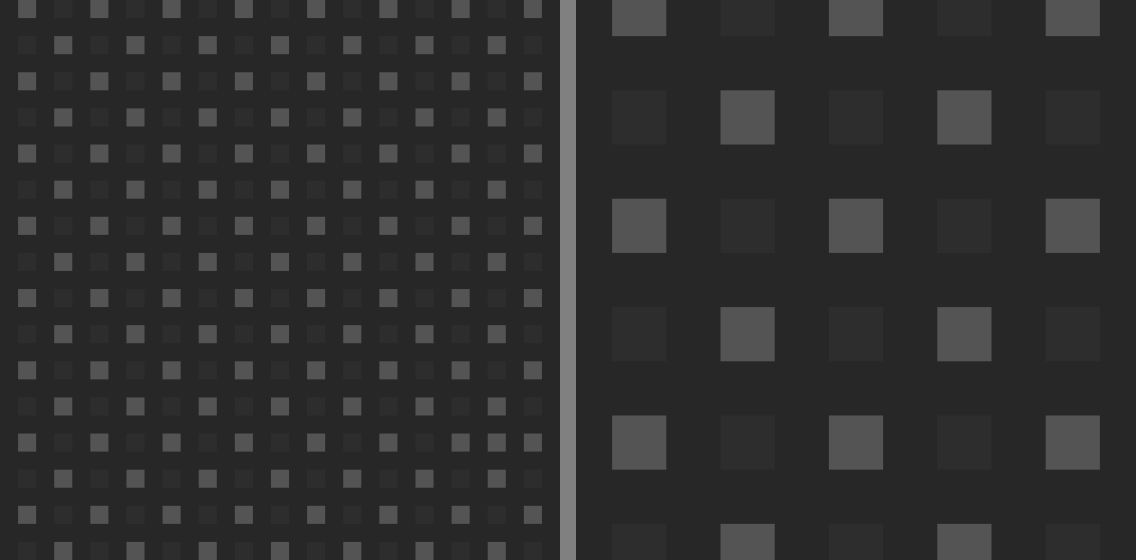
Left, the full canvas; right, a detail of the centre.
Write a Shadertoy shader that draws this pattern.

```glsl
// Dark checkerboard of small spaced squares, alternately bright and faint, with one odd bright square.

const float UNITS = 31.0;                 // square widths across the canvas
const float PITCH = 2.0;                  // square plus gap, in units
const vec2 FIRST_CENTER = vec2(1.5, 0.5); // center of the lower left square
const float HALF_SIDE = 0.5;
const vec2 ODD_CELL = vec2(13.0, 3.0);    // faint cell that is lit instead
const vec3 GROUND = vec3(0.153);
const vec3 FAINT = vec3(0.178);
const vec3 BRIGHT = vec3(0.329);

// Signed distance along each axis, turned into pixel coverage
float squareCoverage(vec2 p, float pixel) {
    vec2 cover = clamp((HALF_SIDE - abs(p)) / pixel + 0.5, 0.0, 1.0);
    return cover.x * cover.y;
}

void mainImage(out vec4 fragColor, in vec2 fragCoord) {
    vec2 p = fragCoord / iResolution.xy * UNITS;
    float pixel = UNITS / min(iResolution.x, iResolution.y);

    // Cell index and position relative to the cell center
    vec2 grid = (p - FIRST_CENTER) / PITCH;
    vec2 cell = floor(grid + 0.5);
    vec2 local = (grid - cell) * PITCH;

    // Alternate the shades, then light the odd cell
    float lit = mod(cell.x + cell.y, 2.0);
    if (all(equal(cell, ODD_CELL))) lit = 1.0;
    vec3 shade = mix(FAINT, BRIGHT, lit);

    // Margin columns hold no squares
    float inside = step(0.0, cell.x) * step(cell.x, 14.0);
    float coverage = squareCoverage(local, pixel) * inside;
    fragColor = vec4(mix(GROUND, shade, coverage), 1.0);
}
```
